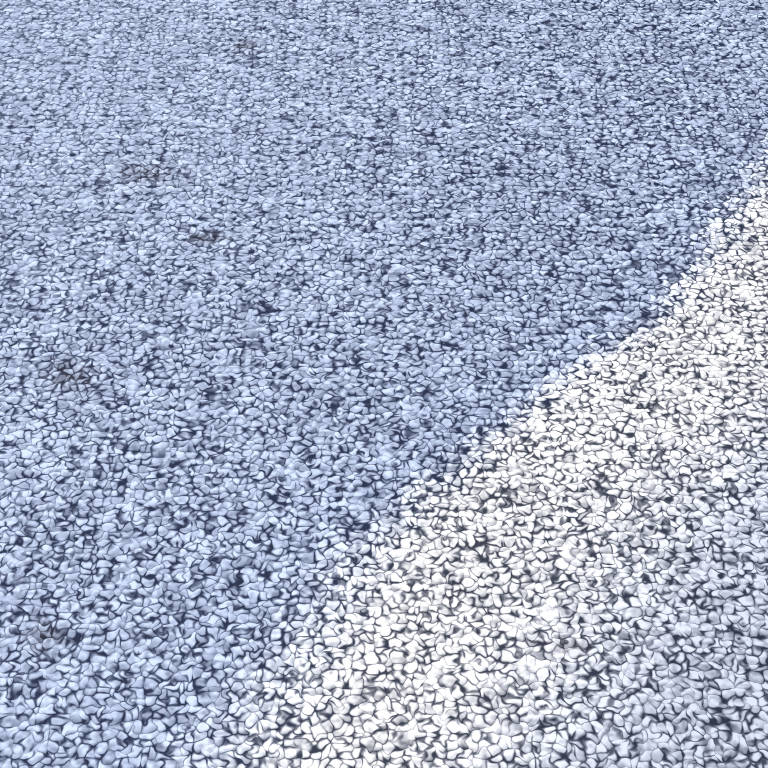
A Shadertoy shader for this texture:

```glsl
#define PEBBLES 172.0
#define HORIZON 2.4
#define FORESHORTEN 2.75
#define SAMPLES 2
#define CONTRAST 0.86
#define SHADE_TOP vec3(0.80, 0.86, 0.98)
#define SHADE_GAP vec3(0.19, 0.22, 0.32)
#define SUN_TOP vec3(1.04, 1.04, 1.05)
#define SUN_GAP vec3(0.25, 0.27, 0.33)
#define DEBRIS vec3(0.20, 0.20, 0.25)

float hash(vec2 p) {
    return fract(sin(dot(p, vec2(127.1, 311.7))) * 43758.5453);
}

vec2 hash2(vec2 p) {
    return vec2(hash(p), hash(p + 47.3));
}

float noise(vec2 p) {
    vec2 i = floor(p), f = fract(p);
    f = f * f * (3.0 - 2.0 * f);
    return mix(mix(hash(i), hash(i + vec2(1, 0)), f.x),
               mix(hash(i + vec2(0, 1)), hash(i + vec2(1, 1)), f.x), f.y);
}

float fbm(vec2 p) {
    float sum = 0.0, weight = 0.5;
    for (int i = 0; i < 4; i++) {
        sum += weight * noise(p);
        p = p * 2.03 + 17.1;
        weight *= 0.5;
    }
    return sum / 0.9375;
}

// Brightness of irregular stones that partly merge or overlap
float pebble(vec2 p) {
    float merge = noise(p * 1.4 + 11.0) - 0.5;
    float grain = noise(p * 2.2 + 3.0) - 0.5;
    p += 0.9 * (vec2(noise(p * 1.3), noise(p * 1.3 + 31.7)) - 0.5);
    vec2 cell = floor(p), nearestCell = cell, toCentre = vec2(0);
    float first = 9.0, second = 9.0;
    for (int y = -1; y <= 1; y++)
    for (int x = -1; x <= 1; x++) {
        vec2 id = cell + vec2(x, y);
        vec2 offset = id + 0.05 + 0.9 * hash2(id) - p;
        float angle = 6.283 * hash(id + 9.2);
        vec2 axis = vec2(cos(angle), sin(angle));
        float d = length(offset + 0.4 * axis * dot(offset, axis));
        if (d < first) {
            second = first;
            first = d;
            nearestCell = id;
            toCentre = offset;
        } else second = min(second, d);
    }
    float body = smoothstep(-0.15, 0.42, second - first + 0.75 * merge);
    float facing = dot(-toCentre, vec2(-0.35, 0.8));
    float tone = hash(nearestCell + 73.0);
    float pit = smoothstep(0.45, 0.85, first);
    float light = body * (0.74 + 0.30 * tone) + 0.45 * facing;
    return light + 0.48 * grain - 0.28 * pit - 0.2 * smoothstep(0.92, 1.0, tone);
}

// Soft flattened spot used for twigs and dark litter
float spot(vec2 p, vec2 centre, vec2 size) {
    vec2 q = (p - centre) / size;
    return exp(-dot(q, q));
}

// Horizontal position of the left border of the sunlight
float sunBorder(float y) {
    return 0.30 + 0.63 * y + 0.21 * smoothstep(0.28, 0.68, y);
}

vec3 gravel(vec2 uv) {
    // Ground plane seen at an angle
    float depth = HORIZON - uv.y;
    vec2 ground = vec2(uv.x - 0.5, FORESHORTEN) / depth * PEBBLES;
    float stone = pebble(ground);
    float clumps = fbm(ground * 0.25 + 40.0);
    float light = mix(0.6, stone + 0.08, CONTRAST) + 0.24 * (clumps - 0.5);

    // Haze in the upper left, darker strip beside the sunlight
    float haze = smoothstep(0.3, 1.0, uv.y) * (1.0 - smoothstep(0.0, 0.95, uv.x));
    float strip = spot(uv, vec2(0.74, 0.64), vec2(0.35, 0.25));
    float shadeLight = mix(light, 0.66, 0.25 * haze + 0.08 * uv.y);
    shadeLight += 0.04 + 0.07 * haze - 0.04 * strip;
    vec3 shade = mix(SHADE_GAP, SHADE_TOP, clamp(shadeLight, 0.0, 1.15));

    // Sunlight fades toward the lower right corner
    float inside = uv.x - sunBorder(uv.y);
    float fade = smoothstep(0.15, 0.58, inside);
    vec3 sun = mix(SUN_GAP, SUN_TOP, clamp(light + 0.08, 0.0, 1.1));
    sun *= mix(vec3(1.0), vec3(0.80, 0.83, 0.90), fade);
    float softness = mix(0.14, 0.04, smoothstep(0.0, 0.5, uv.y));
    float ragged = 0.06 * (clumps - 0.5) + 0.03 * (stone - 0.5);
    float lit = smoothstep(-softness, softness, inside + ragged);
    vec3 color = mix(shade, sun, lit);

    // Scattered litter
    float litter = spot(uv, vec2(0.32, 0.94), vec2(0.018, 0.009))
                 + spot(uv, vec2(0.19, 0.775), vec2(0.04, 0.012))
                 + spot(uv, vec2(0.27, 0.69), vec2(0.028, 0.008))
                 + spot(uv, vec2(0.09, 0.51), vec2(0.035, 0.02))
                 + spot(uv, vec2(0.06, 0.17), vec2(0.025, 0.02))
                 + spot(uv, vec2(0.74, 0.16), vec2(0.028, 0.010));
    float cover = clamp(0.8 - 0.6 * stone, 0.0, 0.8);
    return mix(color, DEBRIS, min(litter, 1.0) * cover);
}

void mainImage(out vec4 fragColor, in vec2 fragCoord) {
    vec3 total = vec3(0);
    for (int j = 0; j < SAMPLES; j++)
    for (int i = 0; i < SAMPLES; i++) {
        vec2 shift = (vec2(i, j) + 0.5) / float(SAMPLES) - 0.5;
        total += clamp(gravel((fragCoord + shift) / iResolution.xy), 0.0, 1.0);
    }
    fragColor = vec4(total / float(SAMPLES * SAMPLES), 1.0);
}
```
